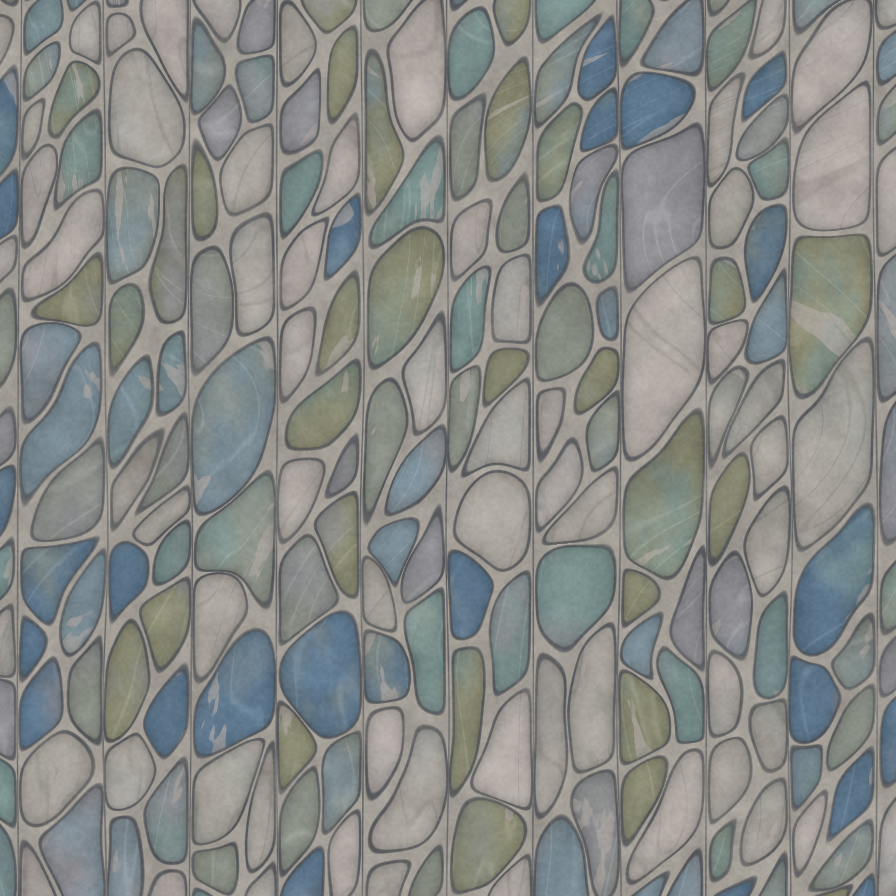
This pattern is drawn by a WebGL 2 fragment shader. Its source:

```glsl
#version 300 es
precision highp float;
// Watercolour panels: vertical strips, each filled with slanted, rounded cells.
// Cells are a stretched Voronoi pattern per strip; a smooth minimum of the border
// distances rounds them and leaves pale webs that are inked along both sides.

uniform vec2 u_resolution;
out vec4 outColor;

// Layout, in canvas heights
const float STRIP_WIDTH = 0.0955;
const float STRIP_OFFSET = 0.022;
const float ROW_HEIGHT = 0.175;
const float STRETCH = 0.5;          // vertical metric: below 1 gives tall cells
const float LINE_HALF = 0.0011;
const float WEB_MIN = 0.0006;
const float WEB_MAX = 0.0052;
const int ROWS = 5;
const int SEEDS_PER_ROW = 5;

// Pigments
const vec3 INK = vec3(0.30, 0.31, 0.33);
const vec3 WEB = vec3(0.635, 0.615, 0.585);
const vec3 PALE = vec3(0.70, 0.67, 0.65);
const vec3 WASHES[8] = vec3[8](
    PALE, vec3(0.67, 0.65, 0.62),
    vec3(0.56, 0.56, 0.58), vec3(0.55, 0.57, 0.53),
    vec3(0.48, 0.57, 0.56), vec3(0.49, 0.56, 0.60),
    vec3(0.37, 0.47, 0.56), vec3(0.55, 0.55, 0.46));

vec3 hash3(vec3 p) {
    p = fract(p * vec3(0.1031, 0.1030, 0.0973));
    p += dot(p, p.yxz + 33.33);
    return fract((p.xxy + p.yxx) * p.zyx);
}

float noise(vec2 p) {
    vec2 i = floor(p), f = fract(p);
    f = f * f * (3.0 - 2.0 * f);
    float a = hash3(vec3(i, 7.0)).x, b = hash3(vec3(i + vec2(1, 0), 7.0)).x;
    float c = hash3(vec3(i + vec2(0, 1), 7.0)).x, d = hash3(vec3(i + 1.0, 7.0)).x;
    return mix(mix(a, b, f.x), mix(c, d, f.x), f.y);
}

float fbm(vec2 p) {
    float sum = 0.0, amp = 0.533;
    for (int i = 0; i < 4; i++) {
        sum += amp * noise(p);
        p = mat2(1.6, 1.2, -1.2, 1.6) * p + 5.3;
        amp *= 0.5;
    }
    return sum;
}

// Few seeds in a row give large cells, many give small ones
float seedCount(float strip, float row) {
    return 1.0 + floor(4.99 * hash3(vec3(strip, row, 91.0)).y);
}

vec2 seedPoint(float strip, float row, float index, float count) {
    vec2 jitter = hash3(vec3(strip, row, index + 3.0)).xy - 0.5;
    float side = count < 1.5 ? 0.0 : 0.5 * (mod(index + row, 2.0) - 0.5);
    return vec2((0.5 + side + 0.3 * jitter.x) * STRIP_WIDTH,
                (row + (index + 0.5 + 0.7 * jitter.y) / count) * ROW_HEIGHT);
}

void main() {
    vec2 p = gl_FragCoord.xy / u_resolution.y;
    float pixel = 1.0 / u_resolution.y;

    // Strips with slightly wavering edges
    float waver = 0.006 * (noise(p * vec2(9.0, 5.0)) - 0.5);
    float across = (p.x - STRIP_OFFSET + waver) / STRIP_WIDTH;
    float strip = floor(across);
    float stripEdge = (0.5 - abs(fract(across) - 0.5)) * STRIP_WIDTH;

    // Warped position inside the strip and the local slanted metric
    vec2 warp = vec2(noise(p * 15.0 + 3.0), noise(p * 13.0 + 41.0)) - 0.5;
    vec2 q = vec2(fract(across) * STRIP_WIDTH, p.y + hash3(vec3(strip, 5.0, 2.0)).x * ROW_HEIGHT);
    q += warp * vec2(0.022, 0.03);
    float slant = 0.28 + 0.9 * (noise(p * vec2(5.0, 4.0) + 17.0) - 0.5);
    mat2 metric = mat2(1.0, 0.0, -slant, STRETCH);

    // Nearest seed
    vec2 seeds[ROWS * SEEDS_PER_ROW];
    int total = 0, nearest = 0;
    float best = 1e9, cellCount = 1.0;
    vec3 cellHash = vec3(0.0);
    float firstRow = floor(q.y / ROW_HEIGHT) - float(ROWS / 2);
    for (int r = 0; r < ROWS; r++) {
        float row = firstRow + float(r), count = seedCount(strip, row);
        for (int i = 0; i < int(count); i++) {
            seeds[total] = metric * (seedPoint(strip, row, float(i), count) - q);
            float dist = length(seeds[total]);
            if (dist < best) {
                best = dist;
                nearest = total;
                cellCount = count;
                cellHash = hash3(vec3(row, strip, float(i) + 31.0));
            }
            total++;
        }
    }

    // Rounded distance to the cell border
    vec2 center = seeds[nearest];
    float rounding = mix(0.0095, 0.0050, (cellCount - 1.0) / 4.0);
    float sum = exp(-stripEdge / rounding);
    for (int i = 0; i < total; i++) {
        if (i == nearest) continue;
        vec2 normal = normalize(seeds[i] - center);
        float dist = dot(0.5 * (seeds[i] + center), normal) / length(normal * metric);
        sum += exp(-dist / rounding);
    }
    float inside = -rounding * log(sum) - mix(WEB_MIN, WEB_MAX, noise(p * 16.0 + 60.0));

    // Wash: two pigments bleeding into each other, paler or deeper along the cell
    int tone = int(cellHash.x * 7.99);
    if (cellCount < 2.5 && cellHash.z < 0.18) tone = 0;
    vec3 second = WASHES[2 + int(cellHash.y * 3.99)];
    float bleed = fbm(p * vec2(17.0, 11.0) + cellHash.xy * 9.0);
    vec3 wash = mix(WASHES[tone], second, (tone < 2 ? 0.2 : 0.75) * smoothstep(0.4, 0.8, bleed));
    wash *= 1.0 + 0.22 * (fbm(p * 28.0 + 8.0) - 0.5) + 1.2 * center.y * (cellHash.z - 0.3);

    // Hairline streaks and bare flecks along the slant
    vec2 grainwise = vec2(p.x - slant * p.y * 0.6, p.y);
    float streak = abs(noise(grainwise * vec2(42.0, 7.0) + cellHash.yz * 20.0) - 0.5);
    wash += (tone < 2 ? -0.045 : 0.05) * (1.0 - smoothstep(0.0, 0.05, streak));
    float fleck = fbm(grainwise * vec2(34.0, 13.0) + cellHash.zx * 30.0);
    wash = mix(wash, PALE, 0.65 * smoothstep(0.67, 0.70, fleck) * step(0.4, cellHash.y));
    wash *= 1.0 - 0.20 * exp(-max(inside, 0.0) / 0.006);

    // Web, ink outlines and strip seams
    vec3 web = WEB * (0.90 + 0.2 * fbm(p * 40.0));
    vec3 color = mix(web, wash, smoothstep(-pixel, pixel, inside));
    float pressure = 0.5 + 0.4 * noise(p * 22.0 + 11.0);
    float outline = 1.0 - smoothstep(LINE_HALF - pixel * 0.5, LINE_HALF + pixel, abs(inside));
    float seam = 1.0 - smoothstep(0.0, LINE_HALF + pixel * 0.5, stripEdge);
    color = mix(color, INK, max(outline * pressure, seam * (pressure - 0.1)));

    // Paper grain
    color += 0.035 * (noise(p * 330.0) - 0.5) + 0.02 * (noise(p * 150.0) - 0.5);
    outColor = vec4(color, 1.0);
}
```
